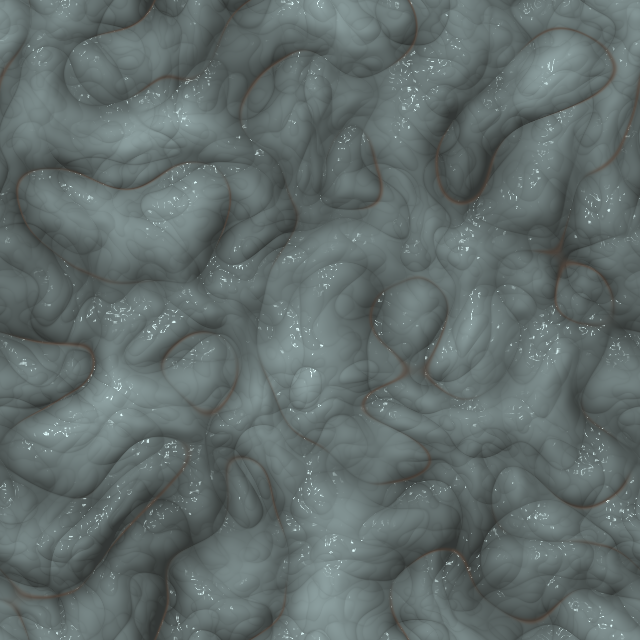
This texture is drawn by a WebGL 1 fragment shader. Its source:

```glsl
precision highp float;
// Wet, folded grey-green membrane with thin overlapping creases and glints.
// Layers of warped |noise| form smooth bulges; each layer also casts a crisp
// one-sided shade along its zero line, like sheets overlapping. Noise wraps.

#define FOLDS 6.0          // largest folds across the canvas
#define FOLD_GAIN 0.45     // height ratio of successive layers
#define CREASE_SOFT 0.0008 // rounding of the creases
#define SEAM_WIDTH 0.0017  // width of the dark seams
#define OVERLAP 0.013      // reach of the shade beside a seam
#define WARP 0.05          // sideways bending of the folds
#define BUMP 0.062         // relief strength
#define WET_FREQ 100.0     // ripples that break up the glints
#define WET_BUMP 0.0026    // ripple height
#define GLOSS 300.0        // tightness of the glints
#define GLINT 0.48         // brightness of the glints
#define RUST 0.6           // strength of the crease colour

uniform vec2 u_resolution;

const float TAU = 6.2831853;
const float STEP = 0.001;
const vec3 SLATE = vec3(0.25, 0.275, 0.27);
const vec3 MIST = vec3(0.50, 0.565, 0.565);
const vec3 BROWN = vec3(0.42, 0.335, 0.28);

float hash(vec2 cell, float seed) {
  return fract(sin(dot(cell, vec2(127.1, 311.7)) + seed * 17.3) * 43758.5453);
}

// Gradient at a lattice corner, projected on the offset from it
float corner(vec2 cell, vec2 offset, float period, float seed) {
  float angle = TAU * hash(mod(cell, period), seed);
  return dot(vec2(cos(angle), sin(angle)), offset);
}

// Gradient noise that wraps over the unit square; seeds shift the lattice
float noise(vec2 uv, float period, float seed) {
  vec2 p = uv * period + seed * vec2(0.37, 0.61);
  vec2 c = floor(p);
  vec2 f = p - c;
  vec2 w = f * f * f * (f * (f * 6.0 - 15.0) + 10.0);
  vec2 e = vec2(1.0, 0.0);
  float low = mix(corner(c, f, period, seed),
                  corner(c + e.xy, f - e.xy, period, seed), w.x);
  float high = mix(corner(c + e.yx, f - e.yx, period, seed),
                   corner(c + e.xx, f - e.xx, period, seed), w.x);
  return mix(low, high, w.y);
}

// x: height, y: rise from the largest creases, z: seams, w: overlap shade
vec4 folds(vec2 uv) {
  uv += WARP * vec2(noise(uv, 5.0, 11.0), noise(uv, 5.0, 12.0));
  vec4 result = vec4(0.0);
  float amp = 1.0;
  float freq = FOLDS;
  for (int i = 0; i < 5; i++) {
    float n = noise(uv, freq, float(i) + 1.0);
    float soft = CREASE_SOFT * freq;
    float billow = sqrt(n * n + soft * soft);
    float reach = n / (SEAM_WIDTH * freq);
    float side = smoothstep(-soft, soft, n);
    float weight = sqrt(amp);
    if (i == 0) result.y = billow;
    result.x += amp * billow;
    result.z = max(result.z, weight * exp(-reach * reach));
    result.w += weight * side * exp(-billow / (OVERLAP * freq));
    amp *= FOLD_GAIN;
    freq = floor(freq * 1.6);
  }
  return result;
}

float ripples(vec2 uv) {
  return noise(uv, WET_FREQ, 21.0);
}

void main() {
  vec2 uv = gl_FragCoord.xy / u_resolution;
  vec2 dx = vec2(STEP, 0.0);
  vec2 dy = vec2(0.0, STEP);

  // Slopes of the folds and of the wet film on them
  vec4 fold = folds(uv);
  vec2 slope = vec2(folds(uv + dx).x, folds(uv + dy).x) - fold.x;
  slope *= BUMP / STEP;
  vec2 film = vec2(ripples(uv + dx), ripples(uv + dy)) - ripples(uv);
  film *= WET_BUMP / STEP;
  vec3 normal = normalize(vec3(-slope, 1.0));
  vec3 wetNormal = normalize(vec3(-slope - film, 1.0));

  // Diffuse light, valley shade, broad patches and seams that fade in and out
  float diffuse = max(dot(normal, normalize(vec3(-0.24, 0.36, 0.92))), 0.0);
  float open = smoothstep(0.0, 0.6, fold.x);
  float patches = noise(uv, 4.0, 31.0);
  float worn = smoothstep(-0.25, 0.25, noise(uv, 7.0, 32.0));
  float tone = 0.165 + 0.16 * open + 0.23 * diffuse + 0.16 * patches;
  tone -= (0.07 * fold.w + 0.06 * fold.z) * (0.5 + 0.5 * worn);
  float shade = clamp((tone - 0.255) / 0.295, -0.2, 1.2);
  vec3 color = mix(SLATE, MIST, shade);

  // Rust along the largest creases
  float reach = fold.y / (FOLDS * SEAM_WIDTH * 1.5);
  float rust = RUST * exp(-reach * reach) * worn;
  color = mix(color, BROWN * (0.5 + 0.5 * diffuse), rust);

  // Glints in sparse clusters
  vec3 halfway = normalize(vec3(-0.15, 0.3, 1.0));
  float cluster = smoothstep(-0.15, 0.3, noise(uv, 11.0, 33.0));
  float glint = pow(max(dot(wetNormal, halfway), 0.0), GLOSS);
  color += GLINT * glint * cluster * vec3(0.92, 1.0, 1.0);

  gl_FragColor = vec4(clamp(color, 0.0, 1.0), 1.0);
}
```
